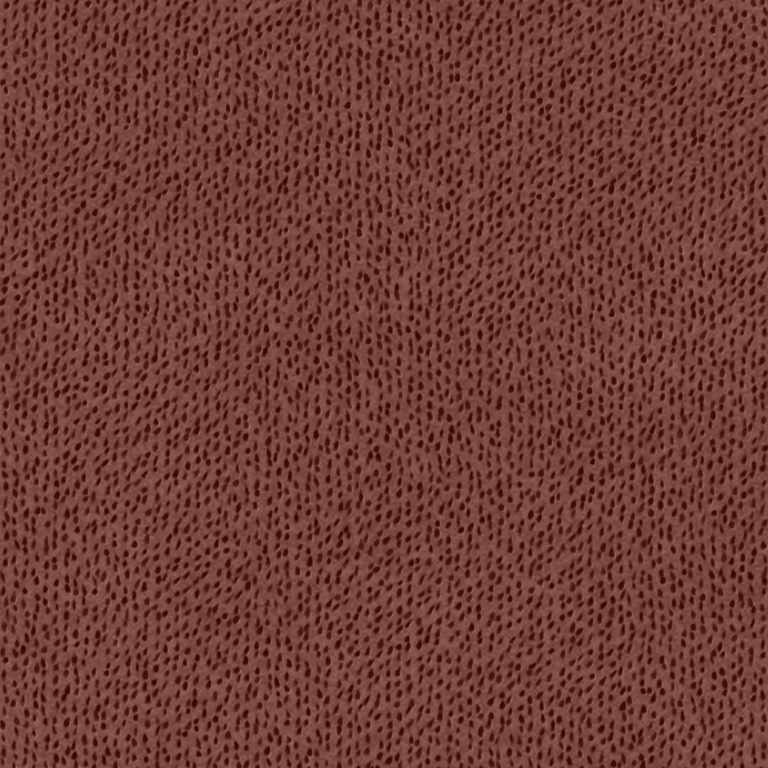
Write a WebGL 2 fragment shader that draws this texture.

```glsl
#version 300 es
precision highp float;
// Red-brown pitted leather: small slanted oval pits sit in a staggered,
// jittered grid, each dark inside with a ragged edge and a lit lower right rim.
// Layered value noise gives the surface its fine grain and broad shading.
uniform vec2 u_resolution;
out vec4 fragColor;

float hash(vec2 p) {
    return fract(sin(dot(p, vec2(127.1, 311.7))) * 43758.5453);
}

float noise(vec2 p) {
    vec2 i = floor(p), f = fract(p);
    f = f * f * (3.0 - 2.0 * f);
    return mix(mix(hash(i), hash(i + vec2(1, 0)), f.x),
               mix(hash(i + vec2(0, 1)), hash(i + vec2(1, 1)), f.x), f.y);
}

// Returns pit darkness, soft halo and rim light at a point.
vec3 pits(vec2 p, float pixel) {
    vec2 grid = vec2(76.0, 62.0);
    vec2 g = p * grid;
    float ragged = 0.0013 * (noise(p * 250.0 + 5.7) - 0.5);
    vec3 result = vec3(0.0);
    for (int i = -1; i <= 1; i++) {
        float column = floor(g.x) + float(i);
        float stagger = 0.5 * mod(column, 2.0);
        for (int j = -1; j <= 1; j++) {
            vec2 cell = vec2(column, floor(g.y + stagger) + float(j));
            vec2 jitter = vec2(hash(cell), hash(cell + 37.3)) - 0.5;
            vec2 center = (cell + 0.5 + 0.5 * jitter - vec2(0.0, stagger)) / grid;
            vec2 offset = p - center;

            // Lean drifts slowly over the hide, with a small change per pit
            float lean = 0.22 + 0.8 * (noise(center * 8.0) - 0.5)
                       + 0.7 * (hash(cell + 71.9) - 0.5);
            float c = cos(lean), s = sin(lean);
            vec2 q = vec2(c * offset.x - s * offset.y, s * offset.x + c * offset.y);
            vec2 size = vec2(0.0027, 0.0053)
                      * (0.74 + 0.5 * vec2(hash(cell + 13.7), hash(cell + 91.1)));

            // Tapered oval, wider at its lower end
            q.x *= 1.0 + 0.2 * clamp(q.y / size.y, -1.0, 1.0);
            float d = (length(q / size) - 1.0) * size.x + ragged;
            float depth = 0.7 + 0.4 * hash(cell + 53.3);
            float dark = depth * (1.0 - smoothstep(-0.001 - 0.4 * pixel, 0.0008 + 0.3 * pixel, d));
            float halo = 1.0 - smoothstep(0.0, 0.0026, d);
            float facing = max(dot(offset / (length(offset) + 1e-5), vec2(0.8, -0.6)), 0.0);
            float band = (d - 0.0013) / 0.0009;
            float rim = facing * facing * exp(-band * band) * hash(cell + 29.5);
            result = max(result, vec3(dark, halo, rim));
        }
    }
    return result;
}

void main() {
    float pixel = 1.0 / min(u_resolution.x, u_resolution.y);
    vec2 p = gl_FragCoord.xy * pixel;

    // Uneven surface: broad shading, soft lumps and fine grain
    float shade = 0.08
                + 0.08 * (noise(p * vec2(6.0, 9.0) + 3.1) - 0.5)
                + 0.13 * (noise(p * 80.0) - 0.5)
                + 0.33 * (noise(p * 270.0 + 17.0) - 0.5);

    // Pits sink into the surface, rims catch the light
    vec3 pit = pits(p, pixel);
    shade += 0.19 * pit.y - 0.4 * pit.z;
    shade = mix(shade, 1.0, min(pit.x, 1.0));

    vec3 color = mix(vec3(0.51, 0.32, 0.28), vec3(0.23, 0.04, 0.01), shade);
    fragColor = vec4(clamp(color, 0.0, 1.0), 1.0);
}
```
